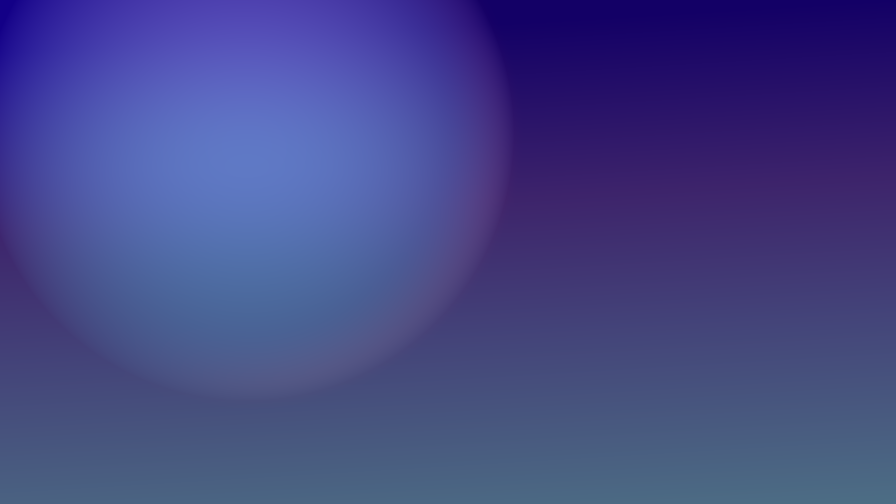
Write a Shadertoy shader that draws this background.

```glsl
// Linear progress from a to b, limited to 0..1
float ramp(float a, float b, float x) {
    return clamp((x - a) / (b - a), 0.0, 1.0);
}

// Sky from deep indigo through plum to slate teal
vec3 skyColor(float depth) {
    vec3 indigo = vec3(0.075, 0.00, 0.40);
    vec3 plum   = vec3(0.240, 0.14, 0.42);
    vec3 slate  = vec3(0.265, 0.265, 0.475);
    vec3 teal   = vec3(0.300, 0.43, 0.52);
    vec3 color = mix(indigo, plum, ramp(0.0, 0.35, depth));
    color = mix(color, slate, ramp(0.35, 0.62, depth));
    return mix(color, teal, ramp(0.62, 1.0, depth));
}

// Orb tint from violet at the top to steel blue below
vec3 orbColor(float depth) {
    vec3 violet = vec3(0.36, 0.31, 0.75);
    vec3 azure  = vec3(0.375, 0.48, 0.775);
    vec3 steel  = vec3(0.31, 0.50, 0.68);
    vec3 color = mix(violet, azure, smoothstep(-0.05, 0.35, depth));
    return mix(color, steel, smoothstep(0.33, 0.65, depth));
}

// Opacity of a soft ball, where d = 1 is its edge
float orbAlpha(float d) {
    return pow(max(1.0 - d * d, 0.0), 0.75);
}

// Warm band just inside the edge, strongest toward one direction
float rimGlow(vec2 offset, float d, vec2 direction) {
    float band = smoothstep(0.72, 0.93, d) * (1.0 - smoothstep(0.93, 1.04, d));
    return band * smoothstep(-0.1, 0.8, dot(offset / max(d, 0.001), direction));
}

void mainImage(out vec4 fragColor, in vec2 fragCoord) {
    vec2 p = fragCoord / iResolution.y;
    float width = iResolution.x / iResolution.y;
    float depth = 1.0 - p.y;

    // Slightly tilted sky with a bluer upper left
    vec3 color = skyColor(depth + 0.06 * (p.x - width));
    float blueCorner = (1.0 - smoothstep(0.0, 0.65, p.x))
                     * (1.0 - smoothstep(0.1, 0.55, depth));
    color.b += 0.13 * blueCorner;

    // Soft glowing orb
    vec2 center = vec2(0.49, 0.735);
    float radius = 0.53;
    vec2 offset = (p - center) / radius;
    float d = length(offset);
    color = mix(color, orbColor(depth), orbAlpha(d));
    color += vec3(0.05, 0.01, 0.0) * rimGlow(offset, d, normalize(vec2(1.0, -0.6)));

    fragColor = vec4(color, 1.0);
}
```
